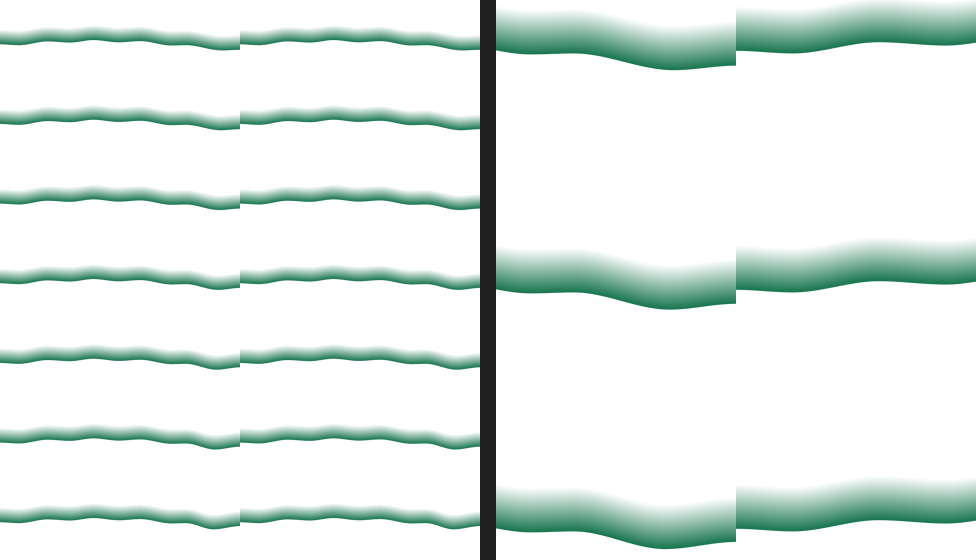
Left, the full canvas; right, a detail of the centre.
Give the GLSL for this pattern, as a WebGL 2 fragment shader.

```glsl
#version 300 es
precision highp float;
// Rows of wavy green bands: each has a crisp lower edge and fades upward to white.
// The edge eases between crests and troughs; its last trough drifts left and
// deepens slightly from the top row to the bottom row.

uniform vec2 u_resolution;
out vec4 fragColor;

const vec3 PAPER = vec3(1.0);
const vec3 GREEN = vec3(0.09, 0.455, 0.31);

const float COLUMNS = 2.0;
const float ROWS = 7.0;
const float ROW_PITCH = 0.14225;   // share of the canvas height
const float FADE_HEIGHT = 0.186;   // share of one row

// Last trough and right end of the wave, in the top and the bottom row
const vec2 TROUGH_TOP = vec2(0.925, 0.633);
const vec2 TROUGH_BOTTOM = vec2(0.890, 0.645);
const float END_TOP = 0.625;
const float END_BOTTOM = 0.604;

// Crests and troughs shared by all rows: x across the tile, depth down the row
const int FIXED_KNOTS = 9;
const vec2 KNOTS[FIXED_KNOTS] = vec2[](
  vec2(0.000, 0.556), vec2(0.079, 0.567), vec2(0.198, 0.520),
  vec2(0.292, 0.534), vec2(0.389, 0.503), vec2(0.495, 0.531),
  vec2(0.584, 0.516), vec2(0.715, 0.571), vec2(0.775, 0.567));

// Depth of the lower edge, eased from knot to knot
float edgeDepth(float x, float rowShare) {
  float depth = KNOTS[0].y;
  for (int i = 1; i < FIXED_KNOTS; i++) {
    float ease = smoothstep(KNOTS[i - 1].x, KNOTS[i].x, x);
    depth += (KNOTS[i].y - KNOTS[i - 1].y) * ease;
  }
  vec2 trough = mix(TROUGH_TOP, TROUGH_BOTTOM, rowShare);
  vec2 last = KNOTS[FIXED_KNOTS - 1];
  float end = mix(END_TOP, END_BOTTOM, rowShare);
  depth += (trough.y - last.y) * smoothstep(last.x, trough.x, x);
  depth += (end - trough.y) * smoothstep(trough.x, 1.0, x);
  return depth;
}

void main() {
  vec2 uv = gl_FragCoord.xy / u_resolution;

  // Tile coordinates, rows counted from the top
  float across = fract(uv.x * COLUMNS);
  float down = (1.0 - uv.y) / ROW_PITCH;
  float row = floor(down);
  float rowShare = clamp(row / (ROWS - 1.0), 0.0, 1.0);

  // Height above the wavy edge, in rows
  float height = edgeDepth(across, rowShare) - fract(down);
  float pixel = 1.0 / (u_resolution.y * ROW_PITCH);

  // Upward fade with a smooth lower edge
  float fade = 1.0 - clamp(height / FADE_HEIGHT, 0.0, 1.0);
  float body = smoothstep(-0.75 * pixel, 0.75 * pixel, height);
  float rowMask = step(row, ROWS - 0.5);

  fragColor = vec4(mix(PAPER, GREEN, fade * body * rowMask), 1.0);
}
```
